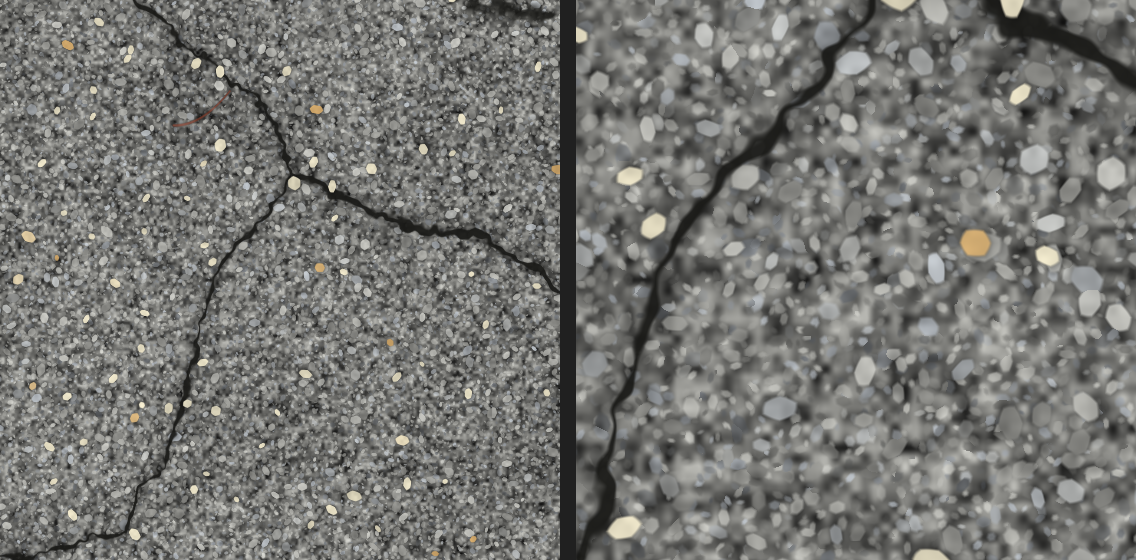
Left, the full canvas; right, a detail of the centre.
Write a Shadertoy shader that draws this texture.

```glsl
// Weathered asphalt: dark speckled binder packed with angular stone chips,
// split by a forked crack. Chips come from jittered grids of rotated shapes,
// the crack from noise-warped polylines, the binder from value noise.

const float PI = 3.14159;
const float EDGE = 0.0014;
const vec3 STONE_TINT = vec3(1.0, 1.0, 0.97);
const vec3 COOL_TINT = vec3(0.96, 0.99, 1.02);
const vec3 CREAM = vec3(0.93, 0.90, 0.79);
const vec3 OCHRE = vec3(0.82, 0.66, 0.42);
const vec3 CRACK_COLOR = vec3(0.10, 0.10, 0.09);
const vec3 TWIG_COLOR = vec3(0.46, 0.27, 0.22);

vec3 hash3(vec2 p) {
    vec3 q = fract(p.xyx * vec3(0.1031, 0.1030, 0.0973));
    q += dot(q, q.yxz + 33.33);
    return fract((q.xxy + q.yzz) * q.zyx);
}

// Value noise centred on zero, range -0.5 to 0.5
float noise(vec2 p) {
    vec2 i = floor(p), f = fract(p);
    f = f * f * (3.0 - 2.0 * f);
    float low = mix(hash3(i).x, hash3(i + vec2(1, 0)).x, f.x);
    float high = mix(hash3(i + vec2(0, 1)).x, hash3(i + vec2(1, 1)).x, f.x);
    return mix(low, high, f.y) - 0.5;
}

float segmentDistance(vec2 p, vec2 a, vec2 b) {
    vec2 pa = p - a, ba = b - a;
    return length(pa - ba * clamp(dot(pa, ba) / dot(ba, ba), 0.0, 1.0));
}

float polylineDistance(vec2 p, vec2 path[9]) {
    float d = 10.0;
    for (int i = 0; i < 8; i++) d = min(d, segmentDistance(p, path[i], path[i + 1]));
    return d;
}

float cover(float d, float softness) {
    return 1.0 - smoothstep(-softness, softness, d);
}

// Nearest scattered chip: x = signed distance, y and z = its random values
vec3 chips(vec2 p, float scale, float presence, vec2 radii, float seed) {
    vec2 grid = p * scale, cell = floor(grid), nearest = cell;
    float best = 2.0;
    for (int j = -1; j <= 1; j++)
    for (int i = -1; i <= 1; i++) {
        vec2 id = cell + vec2(i, j);
        vec3 place = hash3(id + seed), form = hash3(id + seed + 57.0);
        if (place.z > presence) continue;
        float c = cos(form.x * PI), s = sin(form.x * PI);
        vec2 q = mat2(c, s, -s, c) * (grid - id - place.xy);
        q.x += (place.x - 0.5) * q.y;
        q.y *= mix(1.0, 1.9, form.y);
        float facets = max(abs(q.x) + 0.4 * abs(q.y), abs(q.y));
        float d = mix(length(q), facets, 0.6) - mix(radii.x, radii.y, form.z);
        if (d < best) { best = d; nearest = id; }
    }
    return vec3(best / scale, hash3(nearest + seed + 91.0).xy);
}

// Lays a chip on the ground with a thin contact shadow
vec3 layChip(vec3 ground, float d, vec3 color, float shadow) {
    ground *= 1.0 - shadow * exp(-max(d, 0.0) / 0.0025);
    return mix(ground, color, cover(d, EDGE));
}

vec3 chipColor(float tone, float hue) {
    return tone * mix(STONE_TINT, COOL_TINT, smoothstep(0.6, 1.0, hue));
}

void mainImage(out vec4 fragColor, in vec2 fragCoord) {
    vec2 p = fragCoord / iResolution.y;

    // Binder
    float speckle = 0.42 * noise(p * 170.0) + 0.32 * noise(p * 90.0 + 31.0);
    float patches = 0.08 * noise(p * 5.0) + 0.05 * noise(p * 14.0);
    vec3 color = STONE_TINT * (0.43 + speckle + patches);

    // Fine gravel
    vec3 grit = chips(p, 130.0, 0.9, vec2(0.20, 0.48), 11.0);
    color = layChip(color, grit.x, chipColor(0.36 + 0.34 * grit.y + 0.5 * speckle + patches, grit.z), 0.0);
    vec3 gravel = chips(p, 75.0, 0.8, vec2(0.18, 0.46), 203.0);
    color = layChip(color, gravel.x, chipColor(0.36 + 0.34 * gravel.y + 0.5 * speckle + patches, gravel.z), 0.0);

    // Larger grey stones
    vec3 stone = chips(p, 42.0, 0.35, vec2(0.16, 0.42), 317.0);
    color = layChip(color, stone.x, chipColor(0.49 + 0.28 * stone.y + 0.25 * speckle, stone.z), 0.2);

    // Forked crack with a dirty rim
    vec2 trunk[9] = vec2[9](vec2(0.245, 1.01), vec2(0.352, 0.902), vec2(0.443, 0.837),
        vec2(0.495, 0.772), vec2(0.518, 0.69), vec2(0.612, 0.651), vec2(0.729, 0.594),
        vec2(0.846, 0.586), vec2(1.01, 0.48));
    vec2 branch[9] = vec2[9](vec2(0.518, 0.69), vec2(0.482, 0.622), vec2(0.391, 0.525),
        vec2(0.352, 0.388), vec2(0.332, 0.284), vec2(0.28, 0.167), vec2(0.215, 0.05),
        vec2(0.13, 0.025), vec2(-0.01, 0.005));
    vec2 warp = 0.022 * vec2(noise(p * 24.0), noise(p * 24.0 + 70.0))
              + 0.011 * vec2(noise(p * 85.0 + 9.0), noise(p * 85.0 + 40.0));
    float ragged = 0.005 * noise(p * 60.0 + 15.0);
    float trunkWidth = mix(0.0035, 0.0055, smoothstep(0.4, 0.6, p.x));
    float crack = min(polylineDistance(p + warp, trunk) - trunkWidth,
                      polylineDistance(p + warp, branch) - 0.003) + ragged;
    color *= 1.0 - 0.28 * exp(-max(crack, 0.0) / 0.007);
    color = mix(color, CRACK_COLOR, 0.92 * cover(crack, 0.002));

    // Broken dark scar in the upper right corner
    float scar = segmentDistance(p + warp, vec2(0.84, 1.0), vec2(1.0, 0.965)) - 0.018;
    float broken = smoothstep(-0.15, 0.12, noise(p * vec2(45.0, 75.0)));
    color = mix(color, CRACK_COLOR, 0.85 * broken * cover(scar, 0.015));

    // Scattered cream and ochre pebbles
    vec3 pebble = chips(p, 22.0, 0.14, vec2(0.11, 0.27), 431.0);
    vec3 pebbleColor = mix(CREAM, OCHRE, smoothstep(0.78, 0.95, pebble.z));
    color = layChip(color, pebble.x, pebbleColor * (0.88 + 0.12 * pebble.y + 0.2 * speckle), 0.3);

    // Bent twig
    float along = clamp((p.x - 0.31) / 0.10, 0.0, 1.0);
    vec2 bent = p + vec2(0.0, 0.064 * along * (1.0 - along));
    float twig = segmentDistance(bent, vec2(0.31, 0.776), vec2(0.41, 0.837)) - 0.0018;
    color = layChip(color, twig, TWIG_COLOR + 0.3 * speckle, 0.3);

    fragColor = vec4(clamp(color, 0.0, 1.0), 1.0);
}
```
